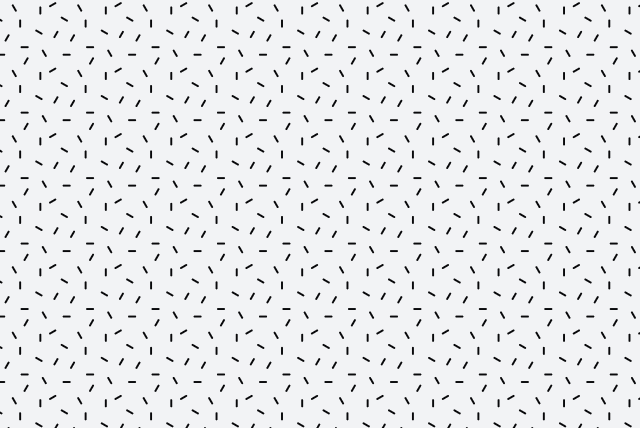
Write a WebGL 2 fragment shader that draws this pattern.

```glsl
#version 300 es
precision highp float;
// Short round-capped dashes strewn over pale paper in a repeating square tile.
// Dashes climb a wrapped diagonal inside the tile; layered sines loosen their
// places and pick their directions in steps of thirty degrees.

uniform vec2 u_resolution;
out vec4 fragColor;

const float PI = 3.14159265;
const vec3 PAPER = vec3(0.950, 0.952, 0.961);
const vec3 INK = vec3(0.030, 0.033, 0.040);

const float TILES_ACROSS = 9.777;              // tiles along the canvas width
const vec2 TILE_ANCHOR = vec2(0.308, -0.397);  // first dash, from the top left
const int DASHES = 12;                         // dashes in one tile
const float COLUMNS = 3.0;                     // dashes per turn around the tile
const float HALF_LENGTH = 0.0465;              // in tiles, without the caps
const float RADIUS = 0.0148;                   // half the stroke width, in tiles

// Centre of dash k: a wrapped diagonal, bent and jittered by sines.
vec2 dashCenter(float k) {
    float turn = 2.0 * PI * k / float(DASHES);
    float bend = 0.145 * (1.0 - cos(turn)) + 0.055 * sin(turn);
    float jitter = 0.04 * cos(1.75 * (k - 1.0)) - 0.03;
    return vec2(k / COLUMNS - bend, -k / float(DASHES) - jitter);
}

// Angle of dash k: a fast and a slow sine, rounded to sixths of a half turn.
float dashAngle(float k) {
    float fast = 2.2 * cos(1.3 * (k - 2.5));
    float slow = 0.6 * cos(PI * (k - 4.0) / 6.0);
    return floor(5.8 + fast + slow + 0.5) * PI / 6.0;
}

// Signed distance to a round-capped dash centred on the origin.
float dashDistance(vec2 p, float angle) {
    vec2 axis = vec2(cos(angle), sin(angle));
    float along = clamp(dot(p, axis), -HALF_LENGTH, HALF_LENGTH);
    return length(p - along * axis) - RADIUS;
}

void main() {
    // Tile units, y up, hung from the top left corner
    float tilesPerPixel = TILES_ACROSS / u_resolution.x;
    vec2 fromTop = gl_FragCoord.xy - vec2(0.0, u_resolution.y);
    vec2 p = fromTop * tilesPerPixel - TILE_ANCHOR;

    // Nearest dash, with each one wrapped around the tile
    float nearest = 1.0;
    for (int i = 0; i < DASHES; i++) {
        float k = float(i);
        vec2 offset = p - dashCenter(k);
        offset -= floor(offset + 0.5);
        nearest = min(nearest, dashDistance(offset, dashAngle(k)));
    }

    // One pixel of edge smoothing
    float coverage = clamp(0.5 - nearest / tilesPerPixel, 0.0, 1.0);
    fragColor = vec4(mix(PAPER, INK, coverage), 1.0);
}
```
